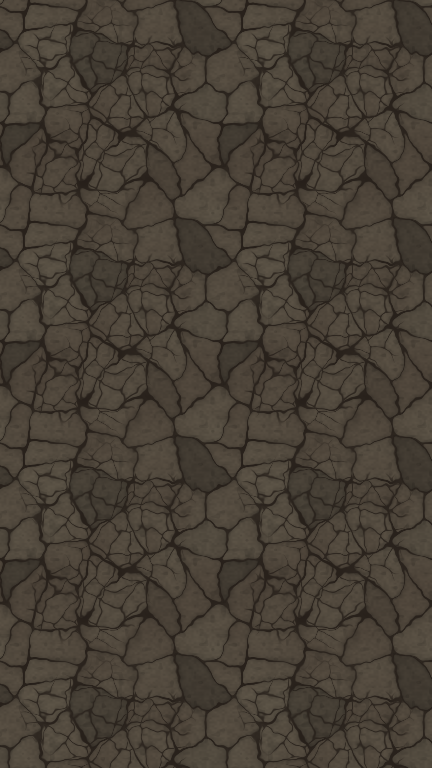
A WebGL 2 fragment shader for this texture:

```glsl
#version 300 es
precision highp float;

#define TILE 0.505
#define PLATES vec2(5.0, 6.0)
#define CHIPS vec2(10.0, 13.0)
#define CRACK_WIDTH 0.0042
#define HALO_WIDTH 0.011
#define HALO_DEPTH 0.24
#define GRAIN 0.10
#define EARTH_LIGHT vec3(0.350, 0.318, 0.268)
#define EARTH_DARK vec3(0.302, 0.264, 0.222)
#define CRACK_COLOR vec3(0.150, 0.122, 0.100)

uniform vec2 u_resolution;
out vec4 fragColor;

vec2 hash2(vec2 p) {
    vec3 h = fract(p.xyx * vec3(0.1031, 0.1030, 0.0973));
    h += dot(h, h.yzx + 33.33);
    return fract((h.xx + h.yz) * h.zy);
}

// Value noise that repeats after "period" lattice cells
vec2 noise2(vec2 uv, vec2 period, float seed) {
    vec2 p = uv * period;
    vec2 i = floor(p);
    vec2 f = fract(p);
    f = f * f * (3.0 - 2.0 * f);
    vec2 a = hash2(mod(i, period) + seed);
    vec2 b = hash2(mod(i + vec2(1, 0), period) + seed);
    vec2 c = hash2(mod(i + vec2(0, 1), period) + seed);
    vec2 d = hash2(mod(i + vec2(1, 1), period) + seed);
    return mix(mix(a, b, f.x), mix(c, d, f.x), f.y);
}

// Vector from uv to the jittered centre of a cell
vec2 toCentre(vec2 uv, vec2 cell, vec2 grid, float seed) {
    vec2 jitter = 0.06 + 0.88 * hash2(mod(cell, grid) + seed);
    return (cell + jitter) / grid - uv;
}

// Rounded Voronoi plates: x = distance to the edge, yz = random plate values
vec3 plates(vec2 uv, vec2 grid, float seed) {
    vec2 home = floor(uv * grid);
    vec2 nearest = home;
    vec2 centre = vec2(0.0);
    float best = 10.0;
    for (int y = -2; y <= 2; y++)
    for (int x = -2; x <= 2; x++) {
        vec2 cell = home + vec2(x, y);
        vec2 r = toCentre(uv, cell, grid, seed);
        if (dot(r, r) < best) {
            best = dot(r, r);
            centre = r;
            nearest = cell;
        }
    }
    // Soft minimum over all edges widens the cracks where they meet
    float sharpness = 28.0 * grid.x;
    float total = 0.0;
    for (int y = -2; y <= 2; y++)
    for (int x = -2; x <= 2; x++) {
        if (x == 0 && y == 0) continue;
        vec2 r = toCentre(uv, nearest + vec2(x, y), grid, seed);
        float edge = dot(0.5 * (r + centre), normalize(r - centre));
        total += exp(-sharpness * edge);
    }
    return vec3(-log(max(total, 1e-20)) / sharpness,
                hash2(mod(nearest, grid) + seed + 57.0));
}

float crackMask(float dist, float width, float pixel) {
    return 1.0 - smoothstep(width - 0.6 * pixel, width + 0.6 * pixel, dist);
}

void main() {
    vec2 uv = gl_FragCoord.xy / u_resolution.x / TILE;
    float pixel = 1.0 / (u_resolution.x * TILE);

    // Bend the plate outlines into ragged cracks
    vec2 bent = uv + 0.075 * (noise2(uv, vec2(6.0), 3.0) - 0.5);
    bent += 0.034 * (noise2(uv, vec2(17.0), 11.0) - 0.5);
    bent += 0.012 * (noise2(uv, vec2(43.0), 23.0) - 0.5);

    vec3 plate = plates(bent, PLATES, 7.0);
    vec3 chip = plates(bent, CHIPS, 131.0);
    vec2 patches = noise2(uv, vec2(4.0), 41.0);
    vec2 wear = noise2(uv, vec2(13.0), 71.0);
    float broken = smoothstep(0.50, 0.68, patches.x);

    // Earth tone: broad patches, plate shades and fine grain
    vec2 coarse = noise2(uv, vec2(38.0, 46.0), 83.0);
    vec2 fine = noise2(uv, vec2(85.0, 110.0), 97.0);
    float tone = 0.55 + 0.55 * (patches.y - 0.5) + 0.5 * (plate.y - 0.5);
    tone += 0.35 * (wear.y - 0.5) + broken * 0.4 * (chip.y - 0.5);
    vec3 color = mix(EARTH_DARK, EARTH_LIGHT, clamp(tone, 0.0, 1.0));
    color *= 1.0 + GRAIN * (0.5 * coarse.x + fine.x - 0.75);
    color *= 1.0 - 0.10 * smoothstep(0.72, 0.9, coarse.y);
    color *= 1.0 - 0.22 * smoothstep(0.92, 0.97, plate.z);

    // Shaded rims, then the main cracks and the hairline ones
    float width = CRACK_WIDTH * (0.35 + 1.2 * wear.x);
    float hairline = 0.55 * width;
    float rim = exp(-max(plate.x, 0.0) / HALO_WIDTH);
    float chipRim = broken * exp(-max(chip.x, 0.0) / (0.6 * HALO_WIDTH));
    color *= 1.0 - HALO_DEPTH * max(rim, 0.7 * chipRim);
    float mainCrack = crackMask(plate.x, width, pixel) * (0.65 + 0.35 * wear.x);
    float chipCrack = crackMask(chip.x, hairline, pixel) * broken * 0.75;
    color = mix(color, CRACK_COLOR, max(mainCrack, chipCrack));

    fragColor = vec4(color, 1.0);
}
```
